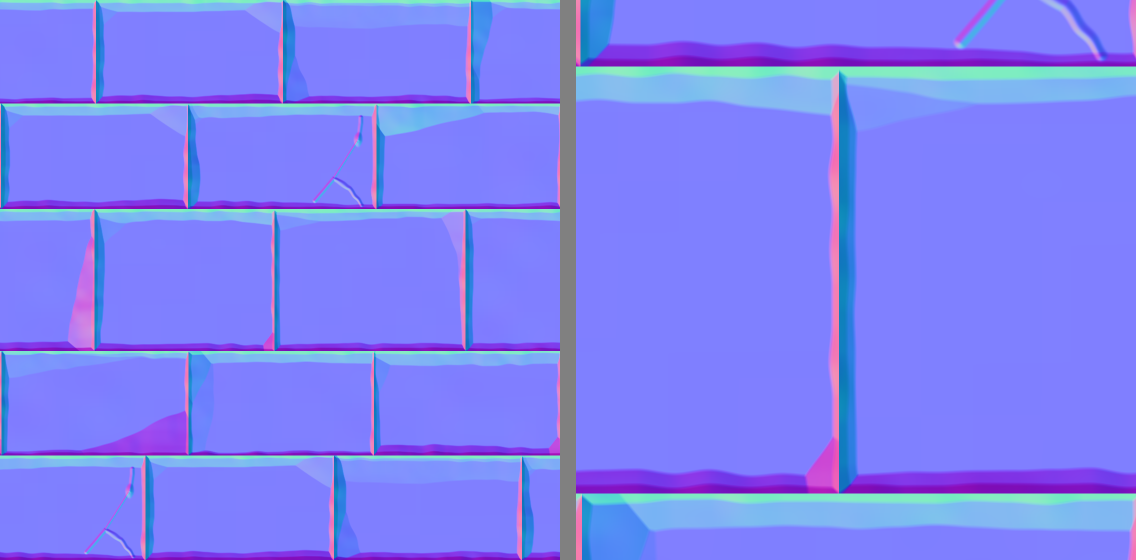
Left, the full canvas; right, a detail of the centre.
Reproduce this texture map procedurally as a Shadertoy shader.

```glsl
// Tangent-space normal map of a worn stone block wall with chipped bevels and cracks.

// Wall layout: row boundaries from the top, and the three joints of each row
const float ROW_TOP[6] = float[6](0.0, 0.185, 0.373, 0.627, 0.813, 1.0);
const vec3 JOINTS[5] = vec3[5](
    vec3(0.171, 0.505, 0.841), vec3(0.002, 0.336, 0.672), vec3(0.169, 0.490, 0.831),
    vec3(0.003, 0.337, 0.668), vec3(0.260, 0.596, 0.932));

// Stone variant of each block; some variants appear more than once
const int VARIANT[15] = int[15](0, 1, 2, 0, 3, 4, 5, 6, 7, 8, 9, 10, 0, 1, 3);
const int CRACKED_VARIANT = 3;

// Main chip of each variant: facing angle in degrees, depth, slope
const vec3 CHIP[11] = vec3[11](
    vec3(70, 0.045, 0.25), vec3(203, 0.042, 0.28), vec3(165, 0.050, 0.65),
    vec3(108, 0.038, 0.42), vec3(99, 0.060, 0.40), vec3(335, 0.024, 1.00),
    vec3(17, 0.042, 0.32), vec3(345, 0.050, 0.75), vec3(287, 0.062, 0.60),
    vec3(163, 0.046, 0.55), vec3(322, 0.026, 0.90));

// Edge profile, ordered right, top, left, bottom
const vec4 BEVEL_DEPTH = vec4(0.008, 0.019, 0.013, 0.011);
const vec4 BEVEL_SLOPE = vec4(1.20, 0.48, 0.85, 0.70);
const vec4 RIM_DEPTH = vec4(0.004, 0.005, 0.005, 0.004);
const vec4 RIM_SLOPE = vec4(1.1, 1.1, 0.9, 1.2);

const float RAGGED = 0.0035;      // roughness of facet borders
const float UNDULATION = 0.0018;  // gentle relief on the faces
const float CRACK_WIDTH = 0.0045;
const float CRACK_DEPTH = 0.0022;
const float NORMAL_STEP = 0.0012;
const int SAMPLES = 2;            // per axis, for smooth edges

float hash(vec2 p) {
    return fract(sin(dot(p, vec2(127.1, 311.7))) * 43758.5453);
}

float noise(vec2 p) {
    vec2 i = floor(p), f = fract(p);
    f = f * f * (3.0 - 2.0 * f);
    return mix(mix(hash(i), hash(i + vec2(1, 0)), f.x),
               mix(hash(i + vec2(0, 1)), hash(i + vec2(1, 1)), f.x), f.y);
}

float segmentDistance(vec2 p, vec2 a, vec2 b) {
    vec2 ab = b - a;
    return length(p - a - ab * clamp(dot(p - a, ab) / dot(ab, ab), 0.0, 1.0));
}

// Sloped cut that falls away towards the given angle; negative inside the cut
float facet(vec2 p, vec2 halfSize, float angle, float depth, float slope, float seed) {
    vec2 dir = vec2(cos(angle), sin(angle));
    float inset = dot(halfSize, abs(dir)) - dot(p, dir);
    float wobble = mix(0.6, 1.4, noise(p * 9.0 + seed * 7.3 + angle));
    float ragged = RAGGED * (noise(p * 45.0 + seed * 3.7) - 0.5);
    return slope * (inset - depth * wobble + ragged);
}

// Forked hairline crack with a small pit along it
float crackHeight(vec2 p) {
    p += 0.003 * (noise(p * 70.0) - 0.5);
    vec2 pit = vec2(0.135, 0.029), fork = vec2(0.092, -0.040), bend = vec2(0.121, -0.057);
    float d = segmentDistance(p, vec2(0.141, 0.070), pit);
    d = min(d, segmentDistance(p, pit, fork) + 0.0015);
    d = min(d, segmentDistance(p, fork, vec2(0.059, -0.079)));
    d = min(d, segmentDistance(p, fork, bend));
    d = min(d, segmentDistance(p, bend, vec2(0.143, -0.086)));
    float groove = 1.0 - smoothstep(0.0, CRACK_WIDTH, d);
    float hollow = 1.0 - smoothstep(0.002, 0.011, length((p - pit) * vec2(1.3, 0.8)));
    return -CRACK_DEPTH * (groove + 1.6 * hollow);
}

float stoneHeight(vec2 p, vec2 halfSize, int variant) {
    float seed = float(variant) + 1.0;
    vec3 chip = CHIP[variant];
    float cut = min(0.0, facet(p, halfSize, radians(chip.x), chip.y, chip.z, seed));

    // Faint broad wear on the upper left
    float wearAngle = 1.4 + 2.0 * hash(vec2(seed, 9.0));
    float wearDepth = 0.025 + 0.035 * hash(vec2(seed, 17.0));
    cut = min(cut, facet(p, halfSize, wearAngle, wearDepth, 0.16, seed));

    // Soft bevels, broken corners and steep rims
    float rim = 0.0;
    for (int k = 0; k < 4; k++) {
        float angle = radians(90.0 * float(k));
        float wear = hash(vec2(seed, float(k)));
        cut = min(cut, facet(p, halfSize, angle, BEVEL_DEPTH[k] * mix(0.7, 1.3, wear), BEVEL_SLOPE[k], seed));
        cut = min(cut, facet(p, halfSize, angle + radians(45.0), 0.004 + 0.013 * wear * wear, 0.9, seed));
        rim = min(rim, facet(p, halfSize, angle, RIM_DEPTH[k], RIM_SLOPE[k], seed));
    }
    float relief = UNDULATION * hash(vec2(seed, 5.0)) * noise(p * 14.0 + seed * 5.1);
    return cut + rim + relief + (variant == CRACKED_VARIANT ? crackHeight(p) : 0.0);
}

vec3 wallNormal(vec2 uv) {
    // Find the block that holds this point
    float fromTop = 1.0 - uv.y;
    int row = 0;
    for (int i = 1; i < 5; i++) if (fromTop > ROW_TOP[i]) row = i;
    vec3 joints = JOINTS[row];
    float x = uv.x < joints.x ? uv.x + 1.0 : uv.x;
    int column = x < joints.y ? 0 : (x < joints.z ? 1 : 2);
    float left = joints[column];
    float right = column < 2 ? joints[min(column + 1, 2)] : joints.x + 1.0;
    vec2 halfSize = 0.5 * vec2(right - left, ROW_TOP[row + 1] - ROW_TOP[row]);
    vec2 p = vec2(x - left, ROW_TOP[row + 1] - fromTop) - halfSize;

    // Surface normal from the height differences
    int variant = VARIANT[row * 3 + column];
    vec2 e = vec2(NORMAL_STEP, 0.0);
    vec2 gradient = vec2(
        stoneHeight(p + e.xy, halfSize, variant) - stoneHeight(p - e.xy, halfSize, variant),
        stoneHeight(p + e.yx, halfSize, variant) - stoneHeight(p - e.yx, halfSize, variant));
    return normalize(vec3(-gradient / (2.0 * NORMAL_STEP), 1.0));
}

void mainImage(out vec4 fragColor, in vec2 fragCoord) {
    vec3 normal = vec3(0.0);
    for (int i = 0; i < SAMPLES * SAMPLES; i++) {
        vec2 offset = (vec2(i % SAMPLES, i / SAMPLES) + 0.5) / float(SAMPLES) - 0.5;
        normal += wallNormal((fragCoord + offset) / iResolution.xy);
    }
    fragColor = vec4(0.5 + 0.5 * normal / float(SAMPLES * SAMPLES), 1.0);
}
```
